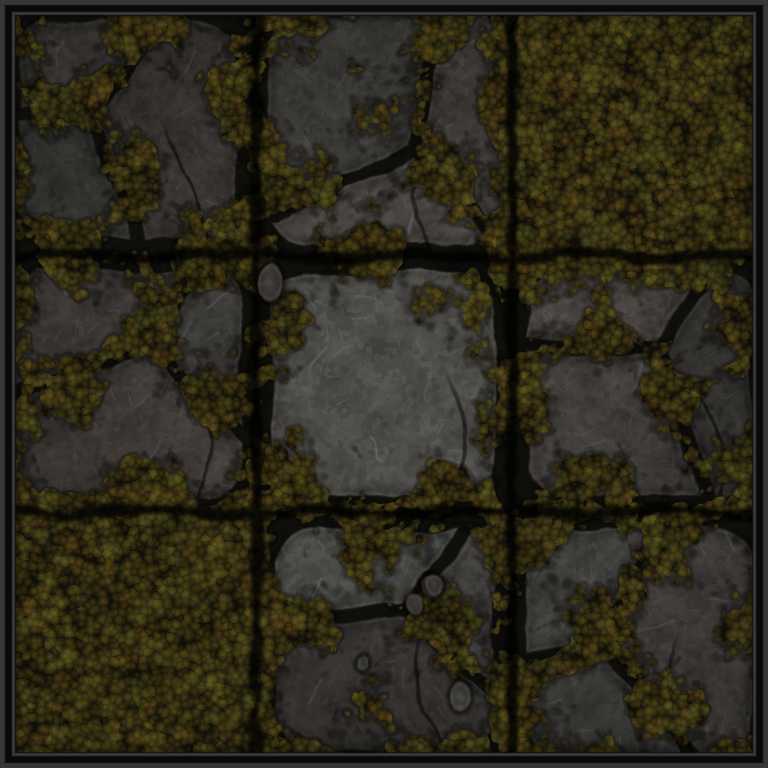
This texture is drawn by a Shadertoy shader. Its source:

```glsl
// Draws dark, cracked paving slabs overgrown with olive moss inside a thin metal frame.

const vec3 SOIL = vec3(0.055, 0.055, 0.042);
const vec3 SLATE = vec3(0.262, 0.262, 0.248);
const vec3 WARM_SLATE = vec3(0.255, 0.235, 0.220);
const vec3 SCRATCH = vec3(0.40, 0.41, 0.45);
const vec3 MOSS_DARK = vec3(0.060, 0.058, 0.030);
const vec3 MOSS_LIGHT = vec3(0.370, 0.325, 0.115);
const vec3 FRAME = vec3(0.21, 0.22, 0.21);

vec2 hash2(vec2 p) {
    return fract(sin(vec2(dot(p, vec2(127.1, 311.7)), dot(p, vec2(269.5, 183.3)))) * 43758.5);
}

// Layered, rotated sines, roughly -1 to 1
float layered(vec2 p) {
    float sum = 0.0, amp = 0.5;
    for (int i = 0; i < 5; i++) {
        sum += amp * sin(p.x) * sin(p.y);
        p = mat2(0.8, 0.6, -0.6, 0.8) * p * 1.7 + sin(p.yx) + 3.1;
        amp *= 0.55;
    }
    return sum;
}

// Cellular noise: distance to the nearest point and that point's random tone
vec2 cellular(vec2 p) {
    vec2 best = vec2(9.0, 0.0);
    for (int k = 0; k < 9; k++) {
        vec2 cell = floor(p) + vec2(k % 3 - 1, k / 3 - 1);
        vec2 h = hash2(cell);
        float d = length(cell + h - p);
        if (d < best.x) best = vec2(d, hash2(cell + 7.0).x);
    }
    return best;
}

// Center of one shard in a slab, with its weight in z
vec3 shardPoint(vec2 id, int i) {
    vec2 h = hash2(id * 3.0 + float(i) * 11.0 + 5.0);
    float angle = 2.094 * float(i) + 6.28 * hash2(id + 2.0).x + h.x;
    return vec3(0.5 + 0.32 * vec2(cos(angle), sin(angle)), i == 0 ? 0.16 : 0.05 * h.y);
}

// Split a slab into weighted shards: distance to the split and shard number
vec2 shards(vec2 f, vec2 id) {
    float best = 9.0, edge = 9.0;
    int nearest = 0;
    for (int i = 0; i < 3; i++) {
        vec3 s = shardPoint(id, i);
        float d = dot(f - s.xy, f - s.xy) - s.z;
        if (d < best) { best = d; nearest = i; }
    }
    vec2 own = shardPoint(id, nearest).xy;
    for (int i = 0; i < 3; i++) {
        if (i == nearest) continue;
        vec3 s = shardPoint(id, i);
        float d = dot(f - s.xy, f - s.xy) - s.z;
        edge = min(edge, (d - best) / (2.0 * length(s.xy - own)));
    }
    return vec2(edge, float(nearest));
}

float roundBox(vec2 p, vec2 halfSize, float r) {
    vec2 q = abs(p) - halfSize + r;
    return length(max(q, 0.0)) + min(max(q.x, q.y), 0.0) - r;
}

// Short, thin strokes, one per cell
float scratches(vec2 p, float width) {
    float light = 0.0;
    for (int k = 0; k < 9; k++) {
        vec2 cell = floor(p) + vec2(k % 3 - 1, k / 3 - 1);
        vec2 h = hash2(cell + 31.0), g = hash2(cell + 57.0);
        float angle = 0.9 + 2.4 * (g.x - 0.5);
        vec2 dir = vec2(cos(angle), sin(angle)), r = p - cell - h;
        float along = clamp(dot(r, dir), -0.45 * g.y, 0.45 * g.y);
        light = max(light, g.y * h.x * (1.0 - smoothstep(0.0, width, length(r - dir * along))));
    }
    return light;
}

vec3 mossColor(vec2 p) {
    vec2 fine = cellular(p * 105.0), clump = cellular(p * 48.0);
    float t = 0.39 + 0.55 * (0.45 - fine.x) + 0.38 * (fine.y - 0.5);
    t += 0.45 * (0.45 - clump.x) + 0.22 * (clump.y - 0.5) + 0.2 * layered(p * 40.0);
    vec3 tint = mix(vec3(1.08, 0.95, 0.85), vec3(0.95, 1.02, 1.0), clump.y);
    return tint * mix(MOSS_DARK, MOSS_LIGHT, clamp(t, 0.0, 1.0));
}

vec3 stoneColor(vec2 p, float depth, float tone, float warmth) {
    vec3 c = mix(SLATE, WARM_SLATE, warmth) * tone;
    c *= 1.0 + 0.16 * layered(p * 60.0) + 0.18 * (cellular(p * 130.0).y - 0.5);
    vec2 bent = p + 0.006 * layered(p * 70.0);
    c = mix(c, SCRATCH * tone, 0.6 * scratches(bent * 24.0, 0.07));
    c = mix(c, SCRATCH * tone, 0.4 * scratches(bent * 47.0 + 9.0, 0.1));
    float rim = smoothstep(0.0, 0.003, depth) * (1.0 - smoothstep(0.003, 0.008, depth));
    return c * (mix(0.72, 1.0, smoothstep(0.0, 0.022, depth)) + 0.2 * rim);
}

void mainImage(out vec4 fragColor, in vec2 fragCoord) {
    vec2 p = fragCoord / iResolution.xy;
    vec2 w = p + 0.008 * vec2(layered(p * 28.0), layered(p * 28.0 + 40.0));

    // Three by three slabs, the middle one whole
    vec2 id = clamp(floor(w * 3.0), 0.0, 2.0), f = w * 3.0 - id, h = hash2(id + 3.0);
    bool whole = id == vec2(1.0);
    vec2 split = whole ? vec2(9.0, 0.0) : shards(f, id);
    vec2 mood = hash2(id * 5.0 + split.y + 19.0);
    float inset = whole ? 0.06 : 0.04 + 0.05 * h.x;
    float depth = -max(roundBox(f - 0.5, vec2(0.5 - inset), 0.14), 0.022 - split.x) / 3.0;
    float tone = (whole ? 1.06 : 0.8 + 0.28 * mood.x) * mix(1.08, 0.78, smoothstep(0.15, 0.68, length(p - 0.5)));
    vec3 col = mix(SOIL, stoneColor(p, depth, tone, whole ? 0.2 : mood.y), smoothstep(-0.001, 0.003, depth));

    // Hairline crack in each slab
    float crack = abs(f.x - 0.72 - 0.1 * sin(f.y * 5.0 + h.y * 6.0));
    col *= 1.0 - 0.5 * (1.0 - smoothstep(0.003, 0.012, crack)) * (1.0 - smoothstep(0.4, 0.6, f.y));

    // Moss fills the joints and two opposite corners
    float corner = min(max(w.x, w.y), max(1.0 - w.x, 1.0 - w.y));
    float patchy = 1.0 - smoothstep(0.27, 0.38, corner);
    float growth = 0.07 + 0.72 * layered(p * 32.0 + 5.0) + 0.3 * (0.45 - cellular(p * 60.0).x);
    growth += 1.15 * patchy - 6.5 * max(depth, 0.0) - (whole ? 0.04 : 0.0);
    col *= mix(1.0, 0.6, smoothstep(-0.22, 0.0, growth));
    col = mix(col, mossColor(p), smoothstep(-0.03, 0.07, growth));

    // Black grooves along the joints
    vec2 joint = abs(fract(w * 3.0 + 0.5) - 0.5) / 3.0;
    float groove = min(joint.x, joint.y) + 0.006 * layered(p * 45.0 + 17.0);
    col *= mix(0.2, 1.0, smoothstep(0.002, 0.012, groove));

    // Pebbles near the crossings
    for (int i = 0; i < 6; i++) {
        vec2 r = hash2(vec2(i, 8.0));
        vec2 home = i == 0 ? vec2(0.355, 0.63) : vec2(0.54, 0.15) + 0.18 * (r - 0.5);
        float size = i == 0 ? 0.022 : 0.009 + 0.009 * r.x;
        float d = length((w - home) * vec2(1.2, 0.9)) - size;
        col *= mix(0.45, 1.0, smoothstep(0.0, 0.009, d));
        col = mix(col, stoneColor(p, -d, 1.0, r.y), 1.0 - smoothstep(-0.002, 0.002, d));
    }

    // Frame: outer bar, dark channel, thin inner line
    vec2 side = min(p, 1.0 - p);
    float b = min(side.x, side.y);
    col *= smoothstep(0.012, 0.035, b) * 0.4 + 0.6;
    col = mix(vec3(0.035), col, smoothstep(0.019, 0.022, b));
    col = mix(col, FRAME, 1.0 - smoothstep(0.001, 0.003, abs(b - 0.0175)));
    col = mix(col, FRAME, 1.0 - smoothstep(0.005, 0.008, b));
    fragColor = vec4(col, 1.0);
}
```
